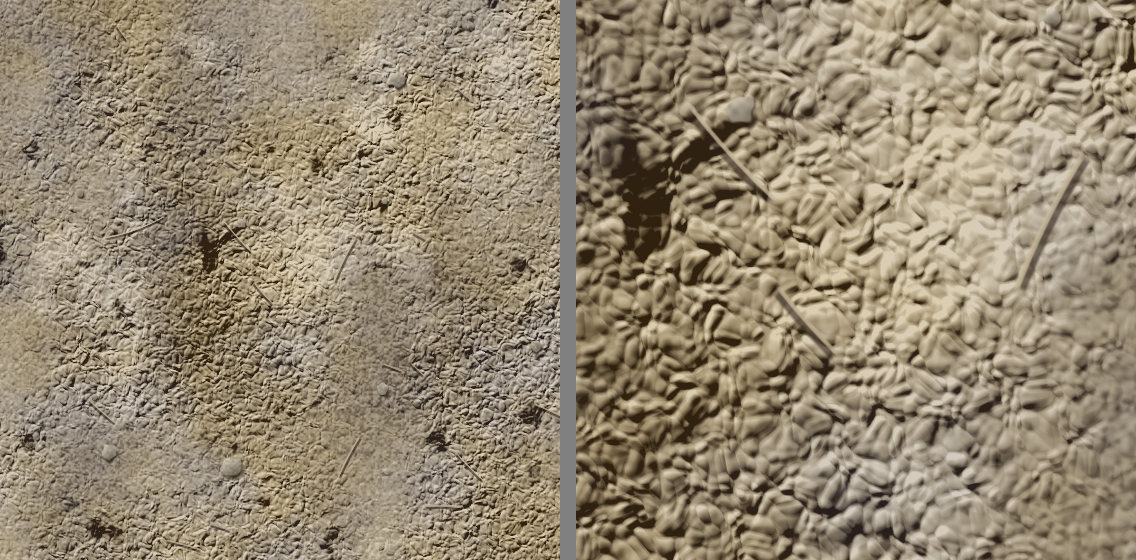
Left, the full canvas; right, a detail of the centre.
A WebGL 1 fragment shader for this texture:

```glsl
precision highp float;
uniform vec2 u_resolution;

const vec3 SHADOW = vec3(0.17, 0.125, 0.09);
const vec3 SOIL = vec3(0.605, 0.55, 0.455);
const vec3 PALE = vec3(0.84, 0.80, 0.725);
const vec3 STRAW = vec3(0.75, 0.69, 0.58);
const vec3 OCHRE_SHIFT = vec3(0.02, 0.005, -0.035);
const vec2 TO_LIGHT = vec2(-0.45, 0.89);
const float CLOD_SCALE = 68.0;
const float CRUMB_SCALE = 132.0;
const float SPECKLE_SCALE = 250.0;
const float RELIEF_STEP = 0.003;
const float RELIEF_GAIN = 1.3;
const float OCCLUSION_REACH = 0.008;
const float OCCLUSION_GAIN = 0.8;
const float BASE_TONE = 0.55;
const int STRAWS = 18;
const int STONES = 18;

float hash(vec2 p) { return fract(sin(dot(p, vec2(127.1, 311.7))) * 43758.5453); }
vec2 hash2(vec2 p) { return vec2(hash(p), hash(p + 37.3)); }

float noise(vec2 p) {
  vec2 i = floor(p), f = fract(p);
  f = f * f * (3.0 - 2.0 * f);
  return mix(mix(hash(i), hash(i + vec2(1.0, 0.0)), f.x),
             mix(hash(i + vec2(0.0, 1.0)), hash(i + 1.0), f.x), f.y);
}

float fbm(vec2 p) {
  float sum = 0.0, amp = 0.533;
  for (int i = 0; i < 4; i++) {
    sum += amp * noise(p);
    p = mat2(1.6, 1.2, -1.2, 1.6) * p + 5.7;
    amp *= 0.5;
  }
  return sum;
}

// Overlapping domes of random size and height, one per cell
float grains(vec2 p) {
  vec2 cell = floor(p), f = fract(p);
  float top = 0.0;
  for (int y = -1; y <= 1; y++) {
    for (int x = -1; x <= 1; x++) {
      vec2 o = vec2(float(x), float(y));
      vec2 rnd = hash2(cell + o);
      vec2 d = o + rnd - f;
      float radius = mix(0.45, 0.85, fract(rnd.x * 7.0 + rnd.y * 3.0));
      float dome = 1.0 - dot(d, d) / (radius * radius);
      top = max(top, dome * mix(0.5, 1.0, fract(rnd.y * 11.0)));
    }
  }
  return top;
}

float height(vec2 p) {
  vec2 q = p + 0.012 * vec2(noise(p * 60.0), noise(p * 60.0 + 17.0));
  return 0.5 * grains(q * CLOD_SCALE) + 0.4 * grains(q * CRUMB_SCALE + 9.0)
       + 1.2 * fbm(p * 24.0);
}

// Thin bent stalks, each with a shadow beside it
vec3 addStraws(vec3 col, vec2 p) {
  for (int i = 0; i < STRAWS; i++) {
    vec2 id = vec2(float(i), 3.7);
    vec2 rnd = hash2(id + 11.0);
    float angle = mix(-1.1, 0.1, rnd.x) + 1.3 * step(0.75, rnd.y);
    float halfLen = mix(0.015, 0.06, rnd.y * rnd.y);
    float width = mix(0.0007, 0.0018, rnd.x);
    vec2 axis = vec2(cos(angle), sin(angle));
    vec2 d = p - hash2(id);
    vec2 q = vec2(dot(d, axis), dot(d, vec2(-axis.y, axis.x)));
    q.y += (rnd.x - 0.5) * 4.0 * q.x * q.x;
    float ends = 1.0 - smoothstep(halfLen - 0.005, halfLen, abs(q.x));
    float shade = 1.0 - smoothstep(width, width + 0.0025, abs(q.y + 0.0028));
    float body = 1.0 - smoothstep(width * 0.5, width + 0.001, abs(q.y));
    col = mix(col, SHADOW, 0.6 * shade * ends);
    col = mix(col, STRAW * mix(0.85, 1.1, rnd.y), 0.8 * body * ends);
  }
  return col;
}

// Half-buried pebbles, lit on top and shadowed below
vec3 addStones(vec3 col, vec2 p, float grit) {
  for (int i = 0; i < STONES; i++) {
    vec2 id = vec2(float(i), 71.3);
    float radius = mix(0.005, 0.018, pow(hash(id + 5.0), 3.0));
    vec2 q = (p - hash2(id)) / radius;
    q += 0.5 * (vec2(noise(q * 1.3 + id), noise(q * 1.3 - id)) - 0.5);
    float shade = 1.0 - smoothstep(0.6, 1.25, length(q + 0.5 * TO_LIGHT));
    float body = 1.0 - smoothstep(0.85, 1.1, length(q));
    float lit = clamp(0.58 + 0.32 * dot(q, TO_LIGHT) + grit, 0.0, 1.0);
    col = mix(col, SHADOW, 0.85 * shade);
    col = mix(col, mix(SOIL * 0.6, PALE, lit), 0.9 * body);
  }
  return col;
}

void main() {
  vec2 p = gl_FragCoord.xy / u_resolution.y;
  // Worn and crumbly areas
  float rough = clamp(0.8 + 2.2 * (fbm(p * 6.0 + 31.0) - 0.5) + 0.35 * (p.x - p.y), 0.3, 1.3);
  // Relief light, occlusion and fine speckle
  float h = height(p);
  float relief = h - height(p + TO_LIGHT * RELIEF_STEP);
  float occlusion = max(0.0, height(p + TO_LIGHT * OCCLUSION_REACH) - h - 0.25);
  float speckle = noise(p * SPECKLE_SCALE) - 0.5;
  float tone = BASE_TONE + rough * (RELIEF_GAIN * relief - OCCLUSION_GAIN * occlusion)
             + 0.3 * speckle + 0.5 * (fbm(p * 5.0 + 2.3) - 0.5);
  // Dusty pale patches and deep pits
  tone += 0.2 * smoothstep(0.62, 0.8, fbm(p * 9.0 + 50.0));
  tone -= 0.5 * smoothstep(0.71, 0.79, fbm(p * 19.0 + 80.0)) * smoothstep(0.4, 0.9, rough);
  tone = clamp(tone, 0.0, 1.0);
  vec3 col = mix(SHADOW, SOIL, min(tone * 2.0, 1.0));
  col = mix(col, PALE, max(tone * 2.0 - 1.0, 0.0));
  col += OCHRE_SHIFT * clamp(4.0 * (fbm(p * 8.0 + 12.0) - 0.5), -1.0, 1.0);
  col = addStones(addStraws(col, p), p, 0.3 * speckle);
  gl_FragColor = vec4(clamp(col, 0.0, 1.0), 1.0);
}
```
